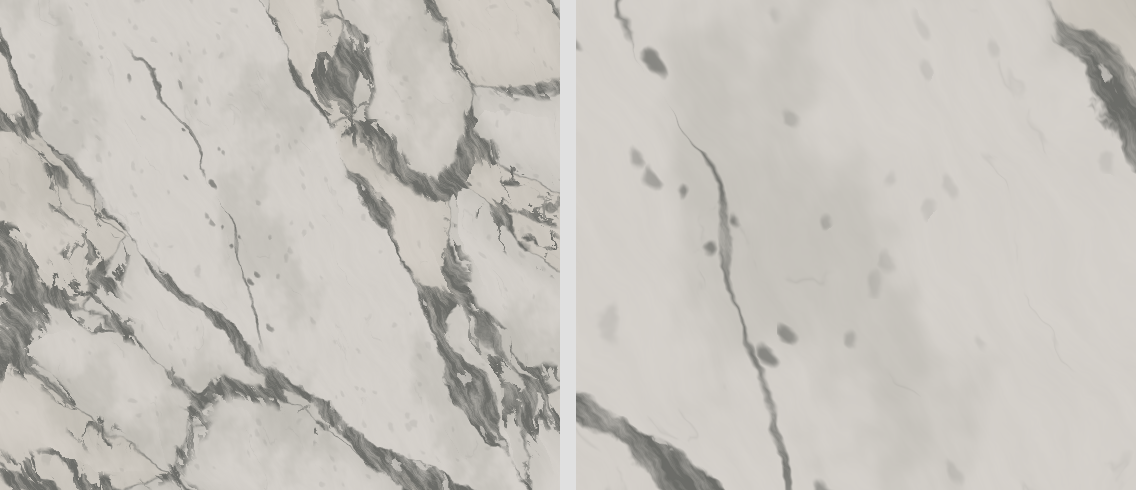
Left, the full canvas; right, a detail of the centre.
Give the GLSL for this texture, as a Shadertoy shader.

```glsl
// White marble slab crossed by diagonal grey veins and brecciated pebbles.

const vec3 WHITE = vec3(0.828, 0.812, 0.790);
const vec3 PALE  = vec3(0.755, 0.743, 0.715);
const vec3 WARM  = vec3(0.800, 0.765, 0.715);
const vec3 SLATE = vec3(0.420, 0.422, 0.405);

vec2 hash2(vec2 p) {
    vec3 q = fract(p.xyx * vec3(0.1031, 0.1030, 0.0973));
    q += dot(q, q.yzx + 33.33);
    return fract((q.xx + q.yz) * q.zy);
}

// Layered, rotated sines: a smooth field of about -1 to 1.
float waves(vec2 p, float roughness) {
    float sum = 0.0, amp = 0.6;
    for (int i = 0; i < 6; i++) {
        p = mat2(0.8, 0.6, -0.6, 0.8) * p * 1.9 + 3.1;
        sum += amp * sin(p.x + 1.6 * sin(p.y * 1.1 + float(i)));
        amp *= roughness;
    }
    return sum;
}

// Cellular noise: distance to the cell edge, to the cell centre, and a cell id.
vec3 cells(vec2 p) {
    vec2 base = floor(p), nearest = vec2(0.0), second = vec2(0.0), id = vec2(0.0);
    float d1 = 9.0, d2 = 9.0;
    for (int j = -1; j <= 1; j++)
    for (int i = -1; i <= 1; i++) {
        vec2 cell = base + vec2(i, j);
        vec2 r = cell + 0.1 + 0.8 * hash2(cell) - p;
        float d = dot(r, r);
        if (d < d1) {
            d2 = d1; second = nearest;
            d1 = d; nearest = r; id = cell;
        } else if (d < d2) {
            d2 = d; second = r;
        }
    }
    float edge = 0.5 * (d2 - d1) / max(length(second - nearest), 0.001);
    return vec3(edge, sqrt(d1), hash2(id + 71.0).x);
}

float stroke(float dist, float halfWidth, float soft) {
    return 1.0 - smoothstep(-soft, soft, abs(dist) - halfWidth);
}

float bump(float x, float centre, float radius) {
    float k = (x - centre) / radius;
    return exp(-k * k);
}

float blob(vec2 p, vec2 centre, float radius) {
    return bump(length(p - centre), 0.0, radius);
}

void mainImage(out vec4 fragColor, in vec2 fragCoord) {
    vec2 uv = fragCoord / iResolution.y;
    float soft = max(0.0016, 0.9 / iResolution.y);

    // Ragged coordinates, and t running down the slab
    vec2 q = uv + 0.012 * vec2(waves(uv * 12.0, 0.5), waves(uv * 12.0 + 40.0, 0.5));
    float t = 1.0 - q.y;
    vec2 grain = vec2(dot(q, vec2(0.87, 0.5)), dot(q, vec2(0.5, -0.87)));

    // Signed distances to the two main veins and the fine broken one
    float slope = 0.3 + 1.24 * t;
    float left  = (q.x + 0.03 - 0.3 * t - 0.62 * t * t) / sqrt(1.0 + slope * slope);
    float right = (q.x - 0.53 - 0.54 * t) * 0.88;
    float fine  = (q.x - 0.19 - 0.82 * t + 0.46 * t * t) * 0.88;

    float swell  = waves(grain * vec2(5.0, 9.0), 0.55);
    float detail = waves(grain * vec2(34.0, 16.0) + 9.0, 0.6);
    float streak = waves(grain * vec2(75.0, 16.0) + 23.0, 0.65);

    // Large pebbles outside the clean central slab, following the veins
    float outside = smoothstep(-0.004, 0.008, max(-left, right));
    float across = left < 0.0 ? left : right + 3.0;
    vec3 pebble = cells(vec2(across, grain.y * 0.55) * 5.0 + vec2(0.3, 0.6));
    float gap = pebble.x / 5.0;

    // Crushed zones filled with small fragments
    float density = blob(uv, vec2(0.11, 0.48), 0.15) + blob(uv, vec2(0.12, 0.07), 0.09)
                  + blob(uv, vec2(0.58, 0.03), 0.10) + blob(uv, vec2(0.69, 0.85), 0.13)
                  + blob(uv, vec2(1.07, 0.56), 0.11) + blob(uv, vec2(1.03, 0.21), 0.10);
    float bandWidth = 0.010 + 0.010 * swell + 0.050 * density;
    float band = 1.0 - smoothstep(-0.006, 0.006, gap - bandWidth);
    vec3 shard = cells(grain * vec2(19.0, 11.0) + 0.25 * detail);
    float crack = 1.0 - smoothstep(-0.04, 0.04, shard.x - 0.11 - 0.13 * swell - 0.09 * detail);
    float core = stroke(gap, 0.004 + 0.014 * swell + 0.006 * density, soft * 1.5);
    float hair = 0.7 * stroke(gap, 0.0012 + 0.001 * detail, soft);
    float breccia = outside * max(max(band * crack, core), hair);

    // Main veins, swelling to wedges and split by pale splinters
    float leftWidth = 0.009 + 0.007 * swell + 0.004 * detail + 0.026 * smoothstep(0.8, 1.0, t);
    float rightWidth = 0.004 + 0.006 * swell + 0.005 * detail
                     + 0.034 * bump(t, 0.8, 0.08) + 0.014 * bump(t, 0.43, 0.06);
    float mainVein = max(stroke(left, leftWidth, soft * 1.5), stroke(right, rightWidth, soft * 1.5));
    mainVein *= 1.0 - 0.75 * smoothstep(0.5, 0.8, detail) * smoothstep(0.2, 0.5, shard.z);

    // Broken hairline with specks scattered beside it
    float reach = smoothstep(0.08, 0.14, t) * (1.0 - smoothstep(0.66, 0.72, t));
    float thread = 0.85 * reach * stroke(fine, 0.0014 + 0.003 * swell + 0.001 * detail, soft);
    vec3 dot3 = cells(grain * vec2(48.0, 30.0));
    float speck = step(0.86, dot3.z) * (1.0 - smoothstep(0.08, 0.28, dot3.y + 0.08 * detail));
    speck *= 0.6 * reach * bump(fine, 0.0, 0.05) + 0.12;

    // Soft clouds, faint wisps and slightly warm pebbles
    float cloud = 0.7 * smoothstep(0.0, 0.9, waves(uv * vec2(6.0, 4.0) + 5.0, 0.6));
    cloud += 0.55 * outside * (1.0 - smoothstep(0.0, 0.05, gap - 0.5 * bandWidth));
    float wisp = 0.12 * stroke(waves(grain * vec2(9.0, 3.0) + 60.0, 0.55), 0.015, 0.05)
               * smoothstep(0.0, 0.6, detail);
    vec3 color = mix(WHITE, PALE, clamp(cloud, 0.0, 1.0));
    color = mix(color, WARM, 0.3 * outside * smoothstep(0.4, 1.0, pebble.z));

    // Streaked grey mineral inside the veins
    float mineral = clamp(0.76 + 0.34 * streak, 0.35, 1.05);
    float vein = max(max(breccia, mainVein), thread);
    color = mix(color, SLATE, clamp(max(vein * mineral, max(speck, wisp)), 0.0, 1.0));
    color += 0.006 * streak;
    fragColor = vec4(color, 1.0);
}
```
